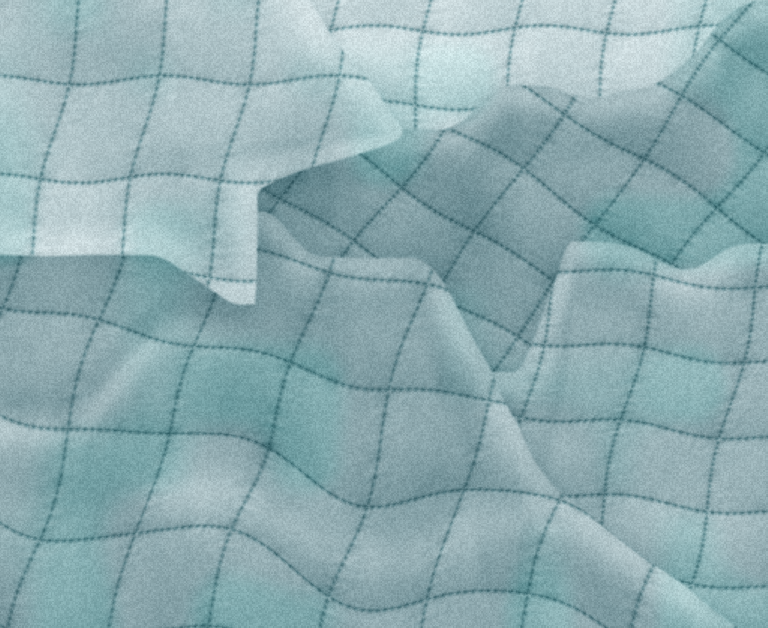
Reproduce this texture procedurally as a WebGL 2 fragment shader.

```glsl
#version 300 es
precision highp float;
// Rumpled pale teal quilt: overlapping folds of padded cloth with a stitched grid.
uniform vec2 u_resolution;
out vec4 fragColor;

float hash(vec2 p) {
  vec3 q = fract(p.xyx * vec3(0.1031, 0.103, 0.0973));
  q += dot(q, q.yzx + 33.33);
  return fract((q.x + q.y) * q.z);
}

float noise(vec2 p) {
  vec2 i = floor(p), f = fract(p);
  f = f * f * (3.0 - 2.0 * f);
  return mix(mix(hash(i), hash(i + vec2(1, 0)), f.x),
             mix(hash(i + vec2(0, 1)), hash(i + vec2(1, 1)), f.x), f.y);
}

float bell(float x, float w) { return exp(-x * x / (w * w)); }

// Broad lights and hollows: centre, radius, strength
const vec4 SWELLS[12] = vec4[12](
  vec4(2.9, 0.3, 0.6, 0.18), vec4(0.9, 0.3, 0.6, -0.12),
  vec4(2.9, 1.3, 0.4, -0.12), vec4(3.2, 2.0, 0.45, -0.16),
  vec4(4.7, 2.4, 0.5, -0.14), vec4(0.7, 2.3, 0.6, 0.14),
  vec4(2.6, 4.0, 0.8, -0.12), vec4(0.9, 5.0, 0.6, -0.16),
  vec4(4.1, 5.0, 0.5, -0.14), vec4(2.1, 5.0, 0.5, 0.16),
  vec4(7.1, 2.9, 0.5, 0.14), vec4(6.9, 5.4, 0.7, 0.16));

// Dark thread and puckers along one family of seams
vec2 stitches(float d, float along) {
  float thread = bell(d, 0.021) * (0.72 + 0.28 * sin(along * 85.0));
  float pucker = (noise(vec2(along * 19.0 + d * 5.0, d * 5.0)) - 0.5) * exp(-abs(d) / 0.13);
  return vec2(thread, pucker);
}

// One sheet with grid axes u and v: x = tone, y = thread
vec2 sheet(vec2 p, vec2 origin, vec2 u, vec2 v, float tone) {
  vec2 q = p + 0.045 * sin(p.yx * vec2(3.1, 3.7) + origin);
  vec2 cell = inverse(mat2(u, v)) * (q - origin);
  vec2 f = fract(cell), near = fract(cell + 0.5) - 0.5;
  float area = abs(u.x * v.y - u.y * v.x);
  vec2 d = near * area / vec2(length(v), length(u));
  vec2 across = stitches(d.y, cell.x), down = stitches(d.x, cell.y);
  float groove = exp(-abs(d.x) / 0.09) + exp(-abs(d.y) / 0.09);
  float puff = 0.15 * (0.5 - f.y) + 0.07 * (0.5 - f.x) - 0.05 * groove;
  return vec2(tone + puff + 0.15 * across.y + 0.24 * down.y,
              max(across.x, down.x * 0.9));
}

// Signed distance from an implicit edge
float edgeDistance(float f, float px) {
  return f * px / max(length(vec2(dFdx(f), dFdy(f))), 0.3 * px);
}

// Lay a sheet over another, with a lit crest and a shadow cast behind it
vec2 lay(vec2 under, vec2 over, float d, float px, float crest, float shade) {
  under.x -= shade * exp(min(d, 0.0) / 0.16);
  over.x += crest * (bell(d - 0.1, 0.17) - 0.45 * bell(d - 0.48, 0.22));
  return mix(under, over, smoothstep(-1.2 * px, 1.2 * px + 0.02, d));
}

void main() {
  // Working space is 7.68 by 6.26, measured down from the top
  vec2 uv = gl_FragCoord.xy / u_resolution;
  vec2 p = vec2(uv.x, 1.0 - uv.y) * vec2(7.68, 6.26);
  float px = 7.68 / u_resolution.x;
  vec2 w = p + 0.05 * (vec2(noise(p * 2.2), noise(p * 2.2 + 9.0)) - 0.5);

  // Fold silhouettes
  float backY = 1.28 - 0.42 * smoothstep(4.4, 5.1, w.x) + 0.1 * bell(w.x - 5.9, 0.3)
              - 0.85 * smoothstep(6.4, 7.6, w.x);
  float rightY = 2.4 + 0.28 * bell(w.x - 6.85, 0.4) + 1.3 * (1.0 - smoothstep(5.1, 5.75, w.x));
  float frontY = 2.1 + 0.45 * smoothstep(2.6, 3.2, w.x) + 2.05 * smoothstep(4.1, 5.6, w.x)
               + 0.75 * max(w.x - 5.2, 0.0);
  float leftX = 3.1 + 0.72 * min(w.y, 1.28) - 1.45 * smoothstep(1.32, 1.95, w.y);
  float leftY = 2.55 + 0.5 * smoothstep(1.5, 2.45, w.x);
  float middleEdge = edgeDistance(w.y - backY, px);
  float rightEdge = edgeDistance(w.y - rightY, px);
  float frontEdge = edgeDistance(w.y - frontY, px);
  float leftEdge = min(edgeDistance(leftX - w.x, px), edgeDistance(leftY - w.y, px));

  // Sheets from back to front
  vec2 wavy = p + vec2(0.0, 0.25 * smoothstep(3.2, 5.2, p.y) * cos(2.0 * (p.x - 2.1)));
  vec2 back = sheet(p, vec2(6.1, 0.3), vec2(0.92, 0.0), vec2(-0.1, 0.75), 0.84);
  vec2 middle = sheet(p, vec2(6.4, 1.6), vec2(0.78, 0.48), vec2(-0.42, 0.6), 0.36);
  vec2 right = sheet(p, vec2(6.4, 3.5), vec2(1.0, 0.1), vec2(-0.17, 0.73), 0.43);
  vec2 front = sheet(wavy, vec2(2.65, 4.58), vec2(0.98, 0.2), vec2(-0.3, 0.95), 0.38);
  vec2 left = sheet(p, vec2(2.25, 1.78), vec2(0.9, 0.0), vec2(-0.2, 0.98), 0.64);
  vec2 cloth = lay(back, middle, middleEdge, px, 0.22, 0.08);
  cloth = lay(cloth, right, rightEdge, px, 0.18, 0.12);
  cloth = lay(cloth, front, frontEdge, px, 0.2, 0.12);
  cloth = lay(cloth, left, leftEdge, px, 0.14, 0.15);

  // Diagonal crest at the left and the low hump in front
  float crestY = 4.2 - 0.95 * smoothstep(0.6, 1.8, p.x) + 0.2 * max(p.x - 1.9, 0.0);
  float ridge = p.y - crestY;
  cloth.x += (0.22 * bell(ridge - 0.08, 0.2) - 0.1 * bell(ridge + 0.2, 0.18))
           * (1.0 - smoothstep(2.0, 3.0, p.x));
  float humpY = 5.2 - 0.25 * cos(2.0 * (p.x - 2.1)) + 0.1 * (p.x - 3.0);
  cloth.x += 0.14 * bell(p.y - humpY - 0.05, 0.22) * (1.0 - smoothstep(5.2, 6.0, p.x));

  for (int i = 0; i < 12; i++) {
    vec4 s = SWELLS[i];
    cloth.x += s.w * bell(length(p - s.xy), s.z);
  }
  cloth.x += 0.1 * (noise(p * 1.8 + 4.0) - 0.5) + 0.05 * (noise(p * vec2(7.0, 4.0)) - 0.5);

  // Cloth colour, translucent teal hollows, thread and woven grain
  float tone = clamp(cloth.x, -0.05, 1.05);
  vec3 color = mix(vec3(0.36, 0.50, 0.53), vec3(0.86, 0.91, 0.92), tone);
  float teal = smoothstep(0.4, 0.8, noise(p * 1.3 + 2.0)) * (1.0 - 0.5 * tone);
  color += teal * vec3(-0.055, 0.015, 0.005);
  color = mix(color, color * vec3(0.58, 0.72, 0.74), clamp(cloth.y, 0.0, 1.0));
  vec2 weave = uv * vec2(512.0, 418.0);
  color += 0.07 * (hash(floor(weave)) - 0.5) + 0.04 * (noise(weave * 0.6) - 0.5);
  fragColor = vec4(clamp(color, 0.0, 1.0), 1.0);
}
```
